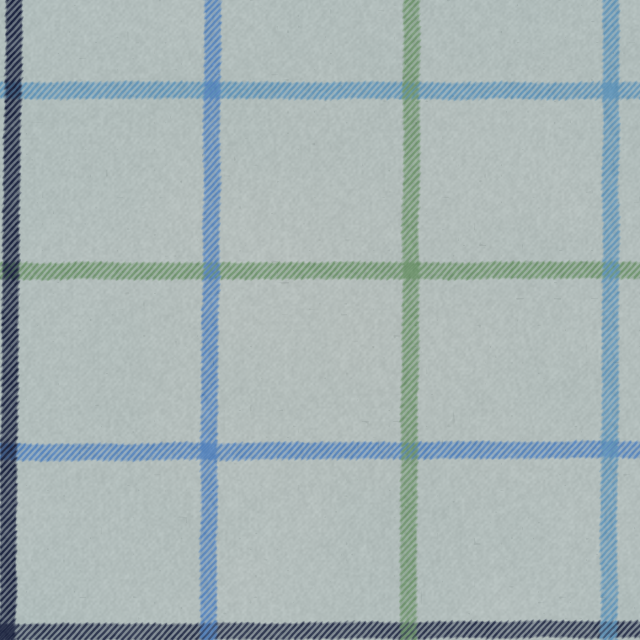
This texture is drawn by a Shadertoy shader. Its source:

```glsl
float hash(vec2 p) {
    p = fract(p * vec2(0.1031, 0.1173));
    p += dot(p, p.yx + 33.33);
    return fract((p.x + p.y) * p.x * 7.31);
}

float noise(vec2 p) {
    vec2 i = floor(p), f = fract(p);
    f = f * f * (3.0 - 2.0 * f);
    return mix(mix(hash(i), hash(i + vec2(1, 0)), f.x),
               mix(hash(i + vec2(0, 1)), hash(i + vec2(1, 1)), f.x), f.y);
}

float fbm(vec2 p) {
    float sum = 0.0, amp = 0.5;
    for (int i = 0; i < 4; i++) {
        sum += amp * noise(p);
        p = p * 2.03 + 17.1;
        amp *= 0.5;
    }
    return sum;
}

// Yarn order shared by warp and weft: navy, sapphire, green, sky
vec3 yarnColor(float index) {
    float k = mod(index, 4.0);
    if (k < 0.5) return vec3(0.11, 0.14, 0.25);
    if (k < 1.5) return vec3(0.31, 0.50, 0.74);
    if (k < 2.5) return vec3(0.42, 0.57, 0.41);
    return vec3(0.36, 0.57, 0.72);
}

// Soft-edged band centred on zero
float band(float d, float halfWidth) {
    float soft = 0.0016 + 0.5 / iResolution.y;
    return 1.0 - smoothstep(halfWidth - soft, halfWidth + soft, abs(d));
}

void mainImage(out vec4 fragColor, in vec2 fragCoord) {
    vec2 uv = fragCoord / iResolution.xy;

    // Hand-woven drift of the threads
    vec2 drift = vec2(noise(uv * vec2(6.0, 14.0)), noise(uv * vec2(14.0, 6.0) + 40.0)) - 0.5;
    vec2 p = uv - drift * 0.003;
    p.x -= (uv.y - 0.5) * mix(0.010, 0.004, uv.x);
    p.y -= (uv.x - 0.5) * mix(-0.006, 0.001, uv.y) * -1.0;

    // Diagonal twill, rising to the right
    float phase = 6.2832 * (uv.x * 104.0 - uv.y * 96.0) + 1.6 * (fbm(uv * 45.0) - 0.5);
    float twill = sin(phase);
    float ridge = clamp(twill * 1.4, -1.0, 1.0);

    // Pale ground with a slow tint and fine woollen grain
    vec3 color = vec3(0.698, 0.742, 0.735);
    color += (fbm(uv * 5.0) - 0.47) * vec3(0.035, 0.022, 0.022);
    color += vec3(0.012, 0.002, -0.002) * (1.0 - 2.0 * length(uv - vec2(0.55, 0.5)));
    color += 0.006 * twill;

    // Evenly spaced stripes in both directions
    vec2 pitch = vec2(0.3122, 0.2815);
    vec2 cell = (p - vec2(0.0165, 0.0140)) / pitch;
    vec2 index = floor(cell + 0.5);
    vec2 offset = (cell - index) * pitch;
    float fuzz = 0.0022 * (noise(uv * 190.0) - 0.5);
    float warp = band(offset.x + 0.0010 * cos(phase) + fuzz, 0.0128);
    float weft = band(offset.y + 0.0010 * cos(phase) + fuzz, 0.0130);

    // Weft and warp surface on opposite sides of each ridge
    float wear = 0.88 + 0.24 * fbm(uv * 60.0 + 9.0);
    float warpBoost = index.x < 0.5 ? 0.10 : 0.0;
    color = mix(color, yarnColor(index.y), weft * clamp((0.60 - 0.26 * ridge) * wear, 0.0, 1.0));
    color = mix(color, yarnColor(index.x), warp * clamp((0.61 + warpBoost + 0.24 * ridge) * wear, 0.0, 1.0));

    // Fibre grain and scattered flecks
    float grain = noise(uv * 300.0) + 0.7 * noise(uv * 170.0 + 5.0) - 0.85;
    color += 0.030 * grain;
    color += 0.020 * (noise(uv * vec2(240.0, 90.0) + 70.0) - 0.5);
    color -= 0.05 * smoothstep(0.93, 1.0, noise(uv * 120.0 + 23.0));

    fragColor = vec4(clamp(color, 0.0, 1.0), 1.0);
}
```
